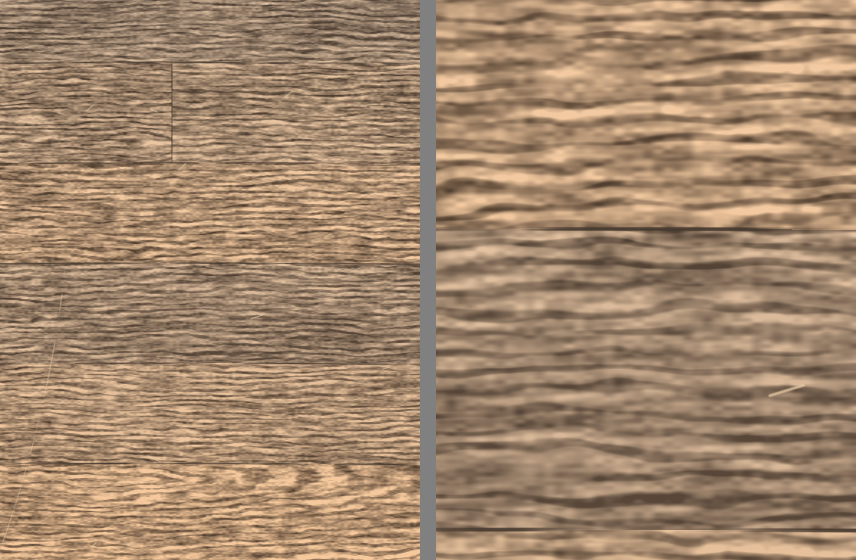
Left, the full canvas; right, a detail of the centre.
A WebGL 1 fragment shader for this texture:

```glsl
precision highp float;
// Worn oak floor: horizontal planks with one butt joint, seen from above.
// Growth rings are warped bands around a per-plank heart point; stretched
// noise breaks them into pores, cells add ray flecks, segments add scratches.
uniform vec2 u_resolution;

const vec3 DARK_OAK = vec3(0.38, 0.305, 0.24);
const vec3 LIGHT_OAK = vec3(0.86, 0.725, 0.59);
const vec3 GREY_WEAR = vec3(0.51, 0.43, 0.37);
const vec3 SEAM_COLOR = vec3(0.27, 0.22, 0.18);
const vec3 SCRATCH_COLOR = vec3(0.92, 0.81, 0.66);
const float PLANK_HEIGHT = 0.179;
const float FIRST_SEAM = 0.113;
const float JOINT_X = 0.307;

float hash(vec2 p) {
  vec3 q = fract(vec3(p.xyx) * 0.1031);
  q += dot(q, q.yzx + 33.33);
  return fract((q.x + q.y) * q.z);
}

float valueNoise(vec2 p) {
  vec2 i = floor(p), f = fract(p);
  f = f * f * (3.0 - 2.0 * f);
  float low = mix(hash(i), hash(i + vec2(1.0, 0.0)), f.x);
  float high = mix(hash(i + vec2(0.0, 1.0)), hash(i + 1.0), f.x);
  return mix(low, high, f.y);
}

// Distance to the nearest jittered cell centre.
float cellular(vec2 p) {
  vec2 i = floor(p), f = fract(p);
  float nearest = 2.0;
  for (int y = -1; y <= 1; y++) {
    for (int x = -1; x <= 1; x++) {
      vec2 cell = vec2(float(x), float(y));
      vec2 jitter = vec2(hash(i + cell), hash(i + cell + 57.0));
      nearest = min(nearest, length(cell + jitter - f));
    }
  }
  return nearest;
}

float segmentDistance(vec2 p, vec2 a, vec2 b) {
  vec2 pa = p - a, ba = b - a;
  return length(pa - ba * clamp(dot(pa, ba) / dot(ba, ba), 0.0, 1.0));
}

float lineMask(float distanceToLine, float halfWidth, float pixel) {
  return 1.0 - smoothstep(halfWidth - pixel, halfWidth + pixel, abs(distanceToLine));
}

// Heart of a plank: every fourth seed is arched, the others run straight.
vec2 heartPoint(float seed, float row) {
  float arched = 1.0 - step(0.5, abs(mod(seed, 4.0) - 3.0));
  float outside = hash(vec2(seed, 2.0)) < 0.5 ? -0.6 : 1.6;
  float inside = mix(0.83, 0.14, step(13.0, seed));
  float height = row + mix(outside, inside, arched);
  return vec2(mix(0.7, 0.2, arched), FIRST_SEAM + PLANK_HEIGHT * height);
}

// Ring bands that run straight, then close into arches past the heart point.
float growthRings(vec2 p, vec2 heart, float seed) {
  float wave = 0.003 * sin(p.x * 9.0 + seed * 2.3)
             + 0.0015 * sin(p.x * 27.0 + p.y * 40.0 + seed)
             + 0.0008 * sin(p.x * 83.0 - p.y * 90.0 + seed * 3.1);
  float wobble = 0.010 * (valueNoise(vec2(p.x * 12.0, p.y * 50.0) + seed) - 0.5);
  wobble += 0.004 * (valueNoise(vec2(p.x * 45.0, p.y * 120.0) + seed) - 0.5);
  vec2 d = p - heart;
  float radius = length(vec2(d.y + wave, 0.13 * max(d.x, 0.0))) + wobble;
  float spacing = 80.0 + 16.0 * hash(vec2(seed, 9.0));
  return 0.5 + 0.5 * sin(6.2832 * radius * spacing);
}

// Wood lightness: 0 is a dark pore, 1 is pale early wood.
float woodValue(vec2 p, vec2 heart, float seed, float tone) {
  float rings = growthRings(p, heart, seed);
  float slope = 0.05 * (hash(vec2(seed, 6.0)) - 0.5);
  vec2 bent = p + vec2(0.0, slope * p.x + 0.002 * sin(p.x * 17.0 + seed));
  float fibre = valueNoise(bent * vec2(46.0, 260.0) + seed * 13.0);
  float dashes = valueNoise(bent * vec2(22.0, 130.0) + seed * 7.0);
  float grit = valueNoise(p * vec2(170.0, 380.0));
  float blotch = valueNoise(p * vec2(5.0, 17.0) + seed);
  float ray = 1.0 - smoothstep(0.1, 0.6, cellular(p * vec2(23.0, 11.0) + seed));
  float pores = smoothstep(0.52, 0.80, (1.0 - rings) * 0.55 + dashes * 0.45);
  float value = 0.64 + 0.14 * (rings - 0.5) + 0.66 * (fibre - 0.5);
  value += 0.52 * (dashes - 0.5) * (0.4 + rings) + 0.42 * (grit - 0.5);
  value += 0.26 * (blotch - 0.5) - 0.40 * pores;
  return value + 0.16 * (tone - 0.4) + 0.12 * tone * (ray - 0.3);
}

// Short scattered scratches and crumbs.
float scratches(vec2 p, float aspect, float pixel) {
  float mask = 0.0;
  for (int i = 0; i < 18; i++) {
    float id = float(i) + 1.0;
    vec2 start = vec2(hash(vec2(id, 3.0)) * aspect, hash(vec2(id, 17.0)));
    float angle = mix(-0.5, 1.1, hash(vec2(id, 29.0)));
    float size = mix(0.003, 0.026, pow(hash(vec2(id, 41.0)), 2.0));
    vec2 end = start + size * vec2(cos(angle), -sin(angle));
    mask = max(mask, lineMask(segmentDistance(p, start, end), 0.0008, pixel));
  }
  return mask;
}

void main() {
  float pixel = 1.0 / u_resolution.y;
  vec2 p = gl_FragCoord.xy * pixel;
  p.y = 1.0 - p.y;

  // Plank layout
  float across = (p.y - FIRST_SEAM) / PLANK_HEIGHT + 0.008 * sin(p.x * 5.0);
  float row = floor(across), inRow = fract(across);
  float jointRow = 1.0 - step(0.5, abs(row));
  float seed = row + 11.0 + 21.0 * jointRow * step(JOINT_X, p.x);
  float tone = mod(row + 1.0, 3.0) * 0.5;

  // Wood
  float value = woodValue(p, heartPoint(seed, row), seed, tone) + 0.10 * (p.y - 0.5);
  vec3 color = mix(DARK_OAK, LIGHT_OAK, clamp(value, -0.15, 1.15));
  float wear = valueNoise(p * vec2(5.0, 9.0) + 31.0);
  color = mix(color, GREY_WEAR, 0.22 * wear * (1.0 - tone));
  color *= 1.0 + vec3(0.03, 0.0, -0.04) * (tone + p.y - 0.8);

  // Seams and butt joint
  float seamDistance = min(inRow, 1.0 - inRow) * PLANK_HEIGHT;
  float seam = lineMask(seamDistance, 0.0011, pixel);
  seam *= 0.9 * smoothstep(0.1, 0.8, valueNoise(vec2(p.x * 24.0, floor(across + 0.5))));
  float joint = jointRow * lineMask(p.x - JOINT_X, 0.0011, pixel);
  joint *= 0.35 + 0.5 * valueNoise(vec2(3.0, p.y * 60.0));
  color = mix(color, SEAM_COLOR, max(seam, joint));

  // Wear marks
  float aspect = u_resolution.x / u_resolution.y;
  float drop = p.y - 0.47;
  float curve = p.x - 0.117 + 0.1 * drop + 0.25 * drop * drop;
  float longScratch = lineMask(curve, 0.0009, pixel) * step(0.0, drop);
  longScratch *= smoothstep(0.25, 0.7, valueNoise(vec2(p.y * 45.0, 5.0)));
  float marks = max(0.7 * scratches(p, aspect, pixel), 0.5 * longScratch);
  gl_FragColor = vec4(mix(color, SCRATCH_COLOR, marks), 1.0);
}
```
